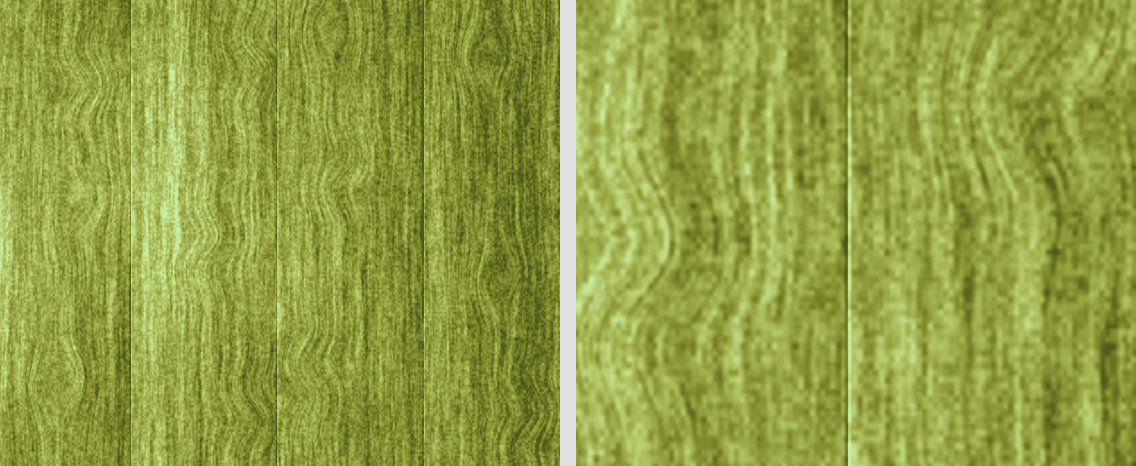
Left, the full canvas; right, a detail of the centre.
This texture is drawn by a Shadertoy shader. Its source:

```glsl
// Four upright olive-green wood planks with wavy grain, knots and fine roughness.
// Each plank bends its grain coordinate around hashed knots, then layers
// stretched noise along it; broad light and narrow seams finish the surface.

#define PLANK_WIDTH 0.314
#define PLANK_SHIFT 0.033
#define KNOTS 3
#define KNOT_SIZE vec2(0.055, 0.095)
#define WAVE_HEIGHT 0.024
#define RING_CONTRAST 0.55
#define FIBRE_CONTRAST 0.55
#define ROUGHNESS 0.72
#define GLOW 0.42
#define DARK_OLIVE vec3(0.40, 0.44, 0.13)
#define MID_OLIVE vec3(0.595, 0.62, 0.195)
#define PALE_GREEN vec3(0.71, 0.80, 0.44)

vec3 hash3(vec2 p) {
    vec3 h = fract(p.xyx * vec3(0.1031, 0.1030, 0.0973));
    h += dot(h, h.yxz + 33.33);
    return fract((h.xxy + h.yzz) * h.zyx);
}

float noise(vec2 p) {
    vec2 cell = floor(p), f = fract(p);
    f = f * f * (3.0 - 2.0 * f);
    float low = mix(hash3(cell).x, hash3(cell + vec2(1, 0)).x, f.x);
    float high = mix(hash3(cell + vec2(0, 1)).x, hash3(cell + vec2(1, 1)).x, f.x);
    return mix(low, high, f.y);
}

// Noise centred on zero
float ripple(vec2 p) { return noise(p) - 0.5; }

// Coordinate across the grain, bent by knots and S-shaped waves
float grainCoord(vec2 q, float plank) {
    float u = q.x + 0.010 * ripple(q * vec2(9.0, 6.0) + plank * 13.0);
    for (int k = 0; k < KNOTS; k++) {
        vec3 h = hash3(vec2(plank * 7.0 + 3.0, float(k) * 5.0 + 11.0));
        vec2 centre = vec2(mix(0.15, 0.85, h.x) * PLANK_WIDTH,
                           (float(k) + 0.15 + 0.7 * h.y) / float(KNOTS));
        vec2 d = (q - centre) / KNOT_SIZE;
        float eye = exp(-dot(d, d * vec2(1.0, 2.0)));
        float wave = exp(-dot(d, d * vec2(0.6, 0.9)));
        float eyeAmount = smoothstep(0.3, 0.55, h.z);
        u -= 1.1 * eyeAmount * eye * (q.x - centre.x);
        u += WAVE_HEIGHT * (1.0 - 0.85 * eyeAmount) * wave * sin(d.y * 3.2 + h.x * 6.0);
    }
    return u;
}

// Broad light: a glow left of the middle, fading across each plank
float broadLight(vec2 p, vec2 q, float plank) {
    vec2 d = (p - vec2(0.32, 0.52)) / vec2(0.45, 0.42);
    float light = 0.34 + GLOW * exp(-dot(d, d));
    light += 0.24 * (0.45 - q.x / PLANK_WIDTH);
    light -= 0.10 * smoothstep(0.7, 1.2, p.x);
    light += 0.22 * ripple(q * vec2(14.0, 2.5) + plank * 19.0);
    return light + 0.16 * ripple(p * 5.0 + 40.0);
}

// Growth rings, short fibres, rough grain and small dark pits
float surface(vec2 p, vec2 q, float plank) {
    float u = grainCoord(q, plank) + 2.0 + plank * 3.0;
    float rings = ripple(vec2(u * 140.0, q.y * 4.0))
                + 0.35 * ripple(vec2(u * 68.0, q.y * 3.0 + 9.0));
    float fibres = ripple(vec2(u * 240.0, q.y * 24.0 + 30.0));
    float rough = 0.75 * ripple(p * vec2(260.0, 210.0) + 7.0)
                + 0.35 * ripple(p * vec2(130.0, 110.0) + 70.0);
    float pits = smoothstep(0.74, 0.95, noise(p * vec2(130.0, 150.0) + 150.0));
    return RING_CONTRAST * rings + FIBRE_CONTRAST * fibres
         + ROUGHNESS * rough - 0.16 * pits;
}

// Soft line of given half width
float softLine(float d, float halfWidth, float px) {
    return 1.0 - smoothstep(halfWidth - px, halfWidth + px, abs(d));
}

void mainImage(out vec4 fragColor, in vec2 fragCoord) {
    vec2 p = fragCoord / iResolution.y;
    float px = 0.8 / iResolution.y;

    // Plank number and position inside it
    float across = p.x + PLANK_SHIFT;
    float plank = floor(across / PLANK_WIDTH);
    vec2 q = vec2(across - plank * PLANK_WIDTH, p.y);

    float tone = broadLight(p, q, plank) + surface(p, q, plank);

    // Seam: soft shadow and dark gap, then a pale edge on its right
    float e = q.x - PLANK_WIDTH * step(0.5 * PLANK_WIDTH, q.x);
    tone -= 0.18 * exp(-abs(e) / 0.006) * step(e, 0.0);
    tone -= 0.42 * softLine(e + 0.0012, 0.0012, px);
    tone += 0.42 * softLine(e - 0.0014, 0.0010, px);

    // Curved ramp from dark olive to pale green
    float t = clamp(tone, -0.25, 1.35);
    vec3 color = mix(mix(DARK_OLIVE, MID_OLIVE, t), mix(MID_OLIVE, PALE_GREEN, t), t);
    fragColor = vec4(clamp(color, 0.0, 1.0), 1.0);
}
```
